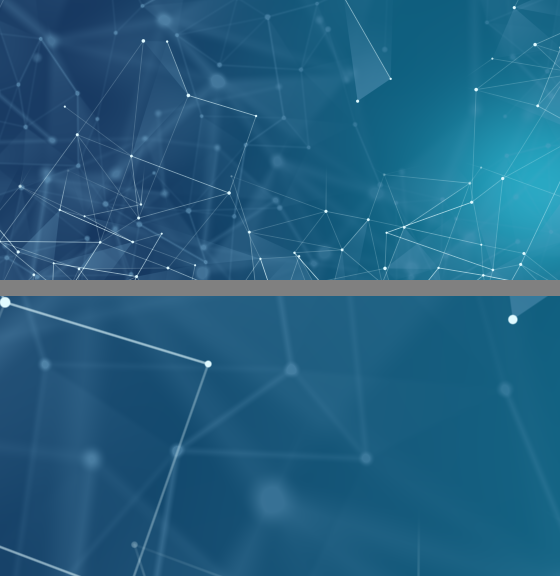
Top: the whole. Bottom: its middle third, enlarged.
Give the GLSL for this background, as a WebGL 1 fragment shader.

```glsl
precision highp float;
uniform vec2 u_resolution;

#define NAVY vec3(0.080, 0.210, 0.370)
#define TEAL vec3(0.055, 0.365, 0.490)
#define GLOW vec3(0.150, 0.660, 0.765)
#define HAZE vec3(0.440, 0.650, 0.790)
#define SPARK vec3(0.880, 0.980, 1.000)
#define GLOW_CENTER vec2(1.93, 0.33)
#define LINK_CHANCE 0.56
#define FILL_CHANCE 0.22
#define LINE_WIDTH 0.0014
#define DOT_RADIUS 0.0056

float hash(vec2 v) {
  vec3 q = fract(vec3(v.xyx) * 0.1031);
  q += dot(q, q.yzx + 33.33);
  return fract((q.x + q.y) * q.z);
}

// Signed distance from the line through a and b, positive on its left
float leftOf(vec2 p, vec2 a, vec2 b) {
  vec2 along = normalize(b - a);
  return along.x * (p.y - a.y) - along.y * (p.x - a.x);
}

float segmentDistance(vec2 p, vec2 a, vec2 b) {
  vec2 ab = b - a;
  return length(p - a - ab * clamp(dot(p - a, ab) / dot(ab, ab), 0.0, 1.0));
}

float triangle(vec2 p, vec2 a, vec2 b, vec2 c, float blur) {
  float side = sign(leftOf(c, a, b));
  vec3 d = side * vec3(leftOf(p, a, b), leftOf(p, b, c), leftOf(p, c, a));
  return smoothstep(-blur, blur, min(d.x, min(d.y, d.z)));
}

// Nodes crowd the lower and right edges and leave a calm area between
float density(vec2 p) {
  vec2 calm = (p - vec2(1.50, 0.52)) * vec2(1.0, 1.2);
  float edge = max(1.0 - smoothstep(0.1, 0.45, p.y), smoothstep(1.7, 1.9, p.x));
  return 0.68 + 0.25 * edge - 0.45 * exp(-9.0 * dot(calm, calm));
}

// Node position in xy, presence in z
vec3 node(vec2 id, float cell, float seed, mat2 turn) {
  vec2 key = id + seed;
  vec2 jitter = vec2(hash(key), hash(key + 41.7));
  vec2 place = (id + 0.12 + 0.76 * jitter) * cell;
  return vec3(place, step(hash(key + 83.1), density(place * turn)));
}

// Network of jittered nodes: x = lines, y = dots, z = filled triangles
vec3 web(vec2 canvas, float cell, float seed, float width, float radius, float softness) {
  float angle = seed * 0.37;
  mat2 turn = mat2(cos(angle), sin(angle), -sin(angle), cos(angle));
  vec2 p = turn * canvas;
  float blur = max(softness, 0.7 / u_resolution.y);
  vec2 home = floor(p / cell);
  vec3 sum = vec3(0.0);
  for (int j = -1; j <= 1; j++) {
    for (int i = -1; i <= 1; i++) {
      vec2 id = home + vec2(float(i), float(j));
      vec3 a = node(id, cell, seed, turn);
      float size = radius * mix(0.65, 1.15, hash(id + seed + 5.3));
      float disc = 1.0 - smoothstep(size - blur, size + blur, length(p - a.xy));
      sum.y = max(sum.y, a.z * disc);

      // Sweep neighbours from below to above, joining each to this node
      vec3 previous = node(id - vec2(0.0, 1.0), cell, seed, turn);
      for (int k = 0; k < 4; k++) {
        float heading = (float(k) - 1.0) * 0.785398;
        vec2 next = id + floor(1.2 * vec2(cos(heading), sin(heading)) + 0.5);
        vec3 b = node(next, cell, seed, turn);
        float chance = hash(id * 1.7 + next * 3.1 + seed);
        float strength = hash(id * 2.3 + next * 1.9 + seed + 17.0);
        float link = a.z * b.z * step(chance, LINK_CHANCE);
        float stroke = 1.0 - smoothstep(width - blur, width + blur, segmentDistance(p, a.xy, b.xy));
        sum.x += link * stroke * mix(0.25, 1.0, pow(strength, 4.0));

        float face = a.z * b.z * previous.z * step(1.0 - FILL_CHANCE, chance);
        float fade = clamp(1.0 - 0.7 * length(p - a.xy) / cell, 0.15, 1.0);
        sum.z += face * fade * triangle(p, a.xy, previous.xy, b.xy, blur);
        previous = b;
      }
    }
  }
  return sum;
}

// Navy to teal sweep, cyan glow and uneven mist
vec3 backdrop(vec2 p) {
  vec3 color = mix(NAVY, TEAL, smoothstep(0.30, 1.50, p.x + 0.12 * (p.y - 0.5)));
  vec2 toGlow = (p - GLOW_CENTER) * vec2(1.0, 1.15);
  color = mix(color, GLOW, exp(-6.5 * dot(toGlow, toGlow)));
  float mist = sin(p.x * 5.1 + 2.0 * sin(p.y * 4.3)) * sin(p.y * 6.7 + 1.6 * sin(p.x * 3.9));
  mist += 0.5 * sin(p.x * 11.0 - p.y * 7.0 + 2.0 * sin(p.y * 9.0));
  vec2 toCloud = (p - vec2(0.35, 0.68)) * vec2(1.3, 1.8);
  float cloud = exp(-2.5 * dot(toCloud, toCloud));
  return mix(color, HAZE, (0.02 + 0.17 * cloud) * max(0.6 + 0.5 * mist, 0.0));
}

void main() {
  vec2 p = gl_FragCoord.xy / u_resolution.y;
  vec3 color = backdrop(p);

  // Out of focus networks, far to near
  vec3 far = web(p, 0.38, 3.0, 0.016, 0.024, 0.021);
  vec3 middle = web(p, 0.25, 11.0, 0.006, 0.013, 0.009);
  vec3 near = web(p, 0.20, 19.0, 0.003, 0.009, 0.0045);
  float hazy = mix(1.0, 0.5, smoothstep(0.6, 1.4, p.x));
  color = mix(color, HAZE, hazy * min(dot(far, vec3(0.30, 0.15, 0.20)), 0.5));
  color = mix(color, HAZE, hazy * min(dot(middle, vec3(0.34, 0.30, 0.14)), 0.55));
  color = mix(color, HAZE, hazy * min(dot(near, vec3(0.36, 0.48, 0.10)), 0.6));

  // Sharp networks, the finer one kept to the lower and right edges
  vec3 wide = web(p, 0.25, 29.0, LINE_WIDTH, DOT_RADIUS, 0.0012);
  vec3 fine = web(p, 0.17, 37.0, LINE_WIDTH, DOT_RADIUS * 0.9, 0.0012);
  fine *= max(1.0 - smoothstep(0.28, 0.42, p.y), smoothstep(1.65, 1.8, p.x));
  vec3 sharp = wide + fine;
  color = mix(color, HAZE, min(0.24 * sharp.z, 0.4));
  color = mix(color, SPARK, min(0.80 * sharp.x, 0.9));
  color = mix(color, SPARK, min(sharp.y, 1.0));
  gl_FragColor = vec4(color, 1.0);
}
```
